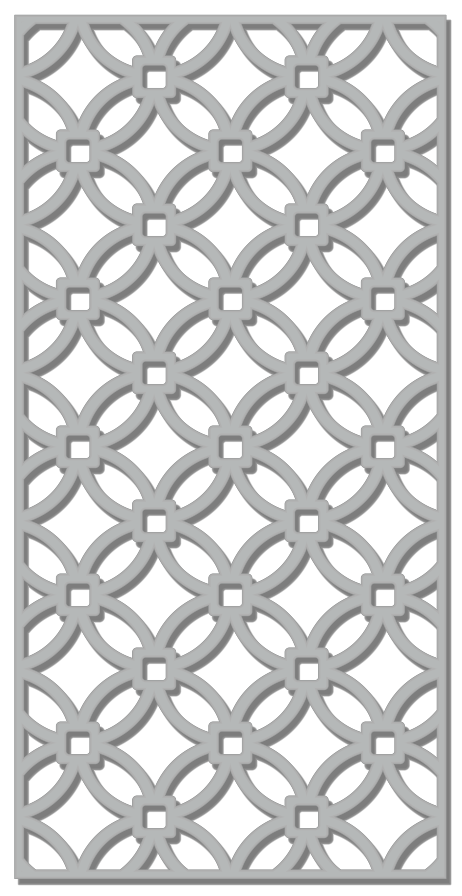
Give the GLSL for this pattern, as a Shadertoy shader.

```glsl
// A framed grey lattice of interlaced rings joined by square, pierced nodes.
// Lattice points alternate between ring centres and nodes; distance functions
// cut the panel, and a displaced copy of it casts the shadow.

float roundedBox(vec2 p, vec2 halfSize, float radius) {
    vec2 q = abs(p) - halfSize + radius;
    return length(max(q, 0.0)) + min(max(q.x, q.y), 0.0) - radius;
}

// Signed distance to the panel, in lattice steps from its central node
float panelDistance(vec2 p) {
    vec2 base = floor(p + 0.5);
    float solid = 10.0;
    float hole = 10.0;

    for (int j = -1; j <= 1; j++) {
        for (int i = -1; i <= 1; i++) {
            vec2 site = base + vec2(i, j);
            vec2 local = p - site;
            if (mod(site.x + site.y, 2.0) > 0.5) {
                solid = min(solid, abs(length(local) - 0.985) - 0.087);
            } else {
                solid = min(solid, roundedBox(local, vec2(0.29), 0.065));
                hole = min(hole, roundedBox(local, vec2(0.15), 0.04));
            }
        }
    }

    float lattice = max(solid, -hole);
    float outer = roundedBox(p, vec2(2.835, 5.84), 0.01);
    float frame = -(outer + 0.13);
    return max(outer, min(lattice, frame));
}

void mainImage(out vec4 fragColor, in vec2 fragCoord) {
    // About six lattice steps across the canvas and twelve up
    vec2 p = (fragCoord / iResolution.xy - vec2(0.4987, 0.5013)) * vec2(6.06, 12.107);
    float pixel = max(6.06 / iResolution.x, 12.107 / iResolution.y);

    float faceDist = panelDistance(p);
    float shadowDist = panelDistance(p - vec2(0.055, -0.075));

    // Drop shadow, slightly lighter towards its edge
    float shadowCover = 1.0 - smoothstep(-0.5 * pixel, 0.5 * pixel + 0.012, shadowDist);
    vec3 shadowColor = vec3(mix(0.49, 0.57, smoothstep(-0.03, 0.0, shadowDist)));
    vec3 color = mix(vec3(1.0), shadowColor, shadowCover);

    // Flat face with a soft bevel and a fine dark rim
    vec3 faceColor = mix(vec3(0.69), vec3(0.71, 0.72, 0.72), smoothstep(0.02, 0.04, -faceDist));
    float rim = 1.0 - smoothstep(0.0, 0.018, -faceDist);
    faceColor = mix(faceColor, vec3(0.57, 0.58, 0.58), 0.75 * rim);
    color = mix(color, faceColor, 1.0 - smoothstep(-0.5 * pixel, 0.5 * pixel, faceDist));

    fragColor = vec4(color, 1.0);
}
```
